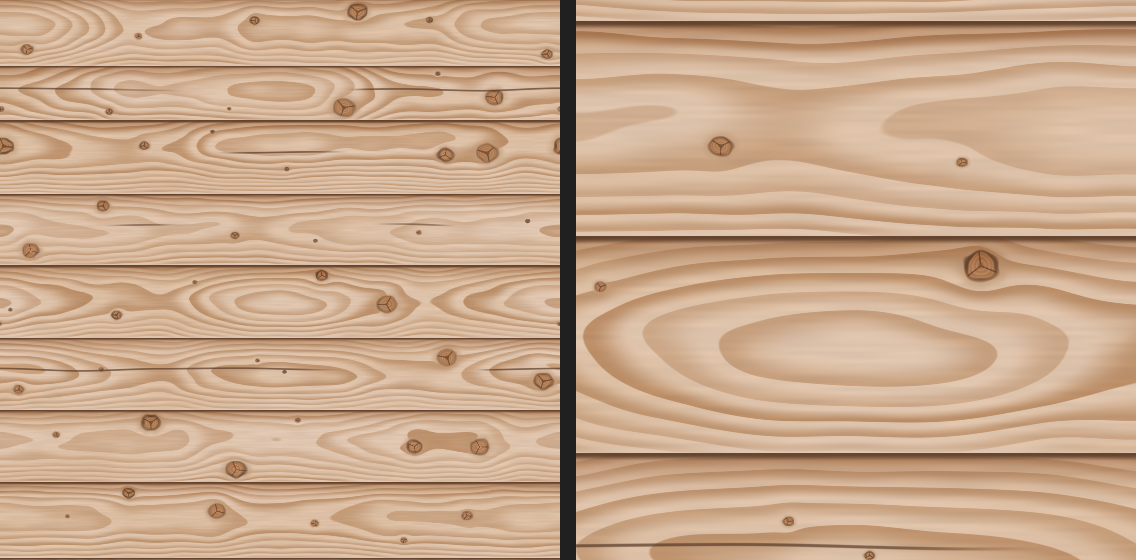
Left: the whole. Right: its middle third, enlarged.
Reproduce this texture procedurally as a Shadertoy shader.

```glsl
// Eight overlapping softwood boards with flat-sawn grain, knots and fine cracks.
// Growth rings are contours of a distance to a wandering pith, bent around
// hashed knots; each board is then shaded by its lap. It tiles on both axes.

const int BOARDS = 8;
const int KNOTS = 6;
const float EDGES[9] = float[9](0.0, 0.135, 0.264, 0.393, 0.522, 0.650, 0.781, 0.879, 1.0);
const float SEAM_OFFSET = 0.004;

const vec3 PALE = vec3(0.885, 0.79, 0.715);
const vec3 CREAM = vec3(0.855, 0.735, 0.62);
const vec3 TAN = vec3(0.81, 0.65, 0.50);
const vec3 LATEWOOD = vec3(0.72, 0.54, 0.385);
const vec3 KNOT_WOOD = vec3(0.68, 0.47, 0.31);
const vec3 BARK = vec3(0.34, 0.22, 0.15);
const vec3 SEAM = vec3(0.36, 0.24, 0.16);

float hash(vec2 p) {
    vec3 q = fract(p.xyx * 0.1031);
    q += dot(q, q.yzx + 33.33);
    return fract((q.x + q.y) * q.z);
}

// Value noise that wraps in x after a whole number of cells.
float noise(vec2 p, float period) {
    vec2 i = floor(p), f = fract(p);
    f = f * f * (3.0 - 2.0 * f);
    float x0 = mod(i.x, period), x1 = mod(i.x + 1.0, period);
    return mix(mix(hash(vec2(x0, i.y)), hash(vec2(x1, i.y)), f.x),
               mix(hash(vec2(x0, i.y + 1.0)), hash(vec2(x1, i.y + 1.0)), f.x), f.y);
}

// Knot centre in xy and radius in z, for one slot of a board.
vec3 knotAt(int slot, float board, float height) {
    vec2 id = vec2(float(slot) + 3.0, board * 7.0 + 11.0);
    float size = hash(id + 41.3);
    float x = (float(slot) + hash(id)) / float(KNOTS);
    float y = height * mix(0.12, 0.88, hash(id + 19.7));
    return vec3(x, y, mix(0.0025, 0.0165, size * size));
}

vec2 wrapDelta(vec2 p, vec2 centre) {
    vec2 d = p - centre;
    d.x = fract(d.x + 0.5) - 0.5;
    return d;
}

// Ring count outward from the pith; grain lines part around every knot.
float ringPhase(vec2 p, float board, float height) {
    float bend = 0.0;
    for (int i = 0; i < KNOTS; i++) {
        vec3 k = knotAt(i, board, height);
        vec2 d = wrapDelta(p, k.xy);
        float reach = 2.6 * k.z * k.z;
        bend -= d.y * reach / (dot(d, d) + reach) * exp(-dot(d, d) * 160.0);
    }
    float row = board * 17.0 + 0.5;
    float pith = height * mix(0.48, 0.68, hash(vec2(board, 5.0)));
    pith += 0.016 * (noise(vec2(p.x * 5.0, row + 4.0), 5.0) - 0.5);
    float depth = 0.062 * noise(vec2(p.x * 4.0, row), 4.0)
                + 0.012 * noise(vec2(p.x * 13.0, row + 8.0), 13.0)
                + 0.012 * hash(vec2(board, 9.0));
    float r = length(vec2(p.y + bend - pith, depth));
    float ripple = noise(vec2(p.x * 18.0, p.y * 45.0 + row), 18.0) - 0.5;
    return 48.0 * r + 620.0 * r * r + 0.5 * ripple;
}

vec3 woodColor(vec2 p, float phase, float board) {
    float row = board * 23.0;
    float cloud = noise(vec2(p.x * 6.0, p.y * 28.0 + row), 6.0);
    float fibre = noise(vec2(p.x * 32.0, p.y * 420.0 + row), 32.0);
    vec3 color = mix(PALE, CREAM, 0.15 + 0.75 * cloud);
    // Slow darkening through each ring, then a crisp end.
    float f = fract(phase), aa = clamp(fwidth(phase), 0.04, 0.45);
    float late = smoothstep(0.15, 0.92 - 0.5 * aa, f) * (1.0 - smoothstep(1.0 - aa, 1.0, f));
    float strength = mix(0.4, 0.95, hash(vec2(floor(phase), board + 31.0)));
    color = mix(color, LATEWOOD, late * strength * (1.0 - 0.45 * aa));
    // Lens of heartwood where the cut meets the pith.
    float heart = 1.0 - smoothstep(1.0 - 0.5 * aa, 1.0 + 0.5 * aa, phase);
    color = mix(color, TAN, 0.8 * heart);
    return color * (0.975 + 0.05 * fibre);
}

vec3 addKnot(vec3 color, vec2 d, float radius, float seed, float pixel) {
    float wobble = noise(d / radius * 1.4 + seed * 13.0, 512.0) - 0.5;
    float e = length(d * vec2(0.88, 1.05)) / radius + 0.32 * wobble;
    float soft = max(pixel / radius, 0.07);
    float darkness = hash(vec2(seed, 71.0));
    color = mix(color, TAN * 0.93, 0.65 * (1.0 - smoothstep(0.9, 2.0, e)));
    // End-grain rings, a few radial checks and a bark rim.
    float rings = 0.5 + 0.5 * cos(e * 22.0);
    vec3 core = mix(KNOT_WOOD, TAN, 0.4 * rings + 0.3 * wobble);
    float spoke = abs(cos(atan(d.y, d.x) * 1.5 + seed)) * e;
    core = mix(core, BARK, 0.65 * (1.0 - smoothstep(0.02, 0.04 + soft, spoke)));
    color = mix(color, core, 1.0 - smoothstep(1.0 - soft, 1.0 + soft, e));
    float rim = 1.0 - smoothstep(0.05, 0.13 + soft, abs(e - 0.98));
    return mix(color, BARK, rim * mix(0.3, 0.85, darkness) * (0.65 + 0.7 * wobble));
}

void mainImage(out vec4 fragColor, in vec2 fragCoord) {
    vec2 uv = fragCoord / iResolution.xy;
    float pixel = 1.0 / iResolution.y;
    float y = fract(uv.y - SEAM_OFFSET);
    int index = 0;
    for (int i = 1; i < BOARDS; i++) index += int(step(EDGES[i], y));
    float board = float(index), height = EDGES[index + 1] - EDGES[index];
    vec2 p = vec2(uv.x, y - EDGES[index]);

    vec3 color = woodColor(p, ringPhase(p, board, height), board);
    for (int i = 0; i < KNOTS; i++) {
        vec3 k = knotAt(i, board, height);
        color = addKnot(color, wrapDelta(p, k.xy), k.z, board * 6.0 + float(i), pixel);
    }
    // Hairline drying cracks on some boards.
    float crackY = height * 0.54 + 0.005 * noise(vec2(p.x * 7.0, board + 60.0), 7.0);
    float span = smoothstep(0.5, 0.65, noise(vec2(p.x * 4.0, board + 90.0), 4.0));
    float crack = 1.0 - smoothstep(0.0004, 0.0008 + pixel, abs(p.y - crackY));
    color = mix(color, BARK, 0.7 * crack * span * step(0.55, hash(vec2(board, 77.0))));

    // Warm shade below the lap, pale lower lip and dark seam.
    float below = height - p.y;
    color *= mix(vec3(0.86, 0.77, 0.68), vec3(1.0), smoothstep(0.0, 0.028, below));
    color = mix(color, PALE, 0.55 * (1.0 - smoothstep(0.001, 0.005, p.y)));
    color = mix(color, SEAM, 0.9 * (1.0 - smoothstep(0.001, 0.0045 + pixel, below)));
    fragColor = vec4(color, 1.0);
}
```
